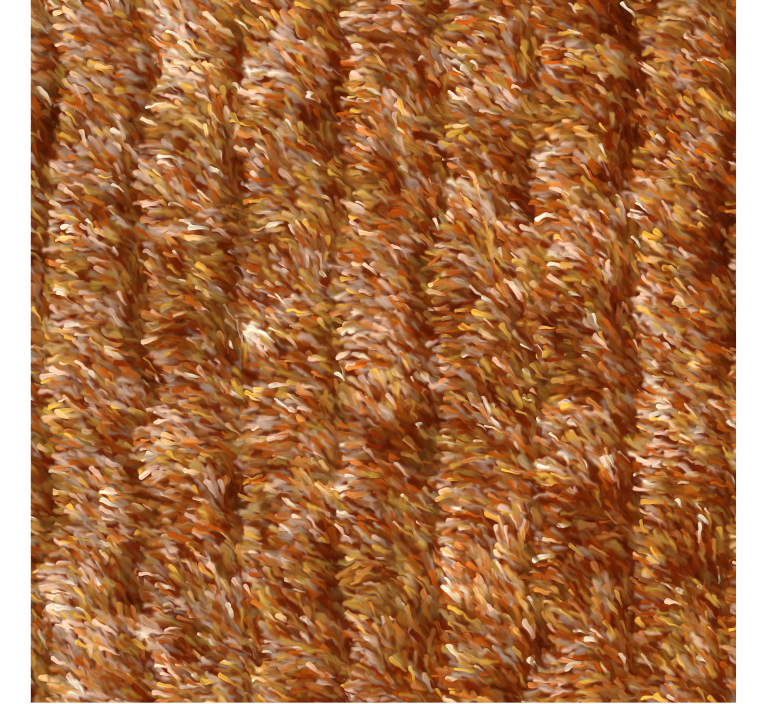
This texture is drawn by a WebGL 2 fragment shader. Its source:

```glsl
#version 300 es
precision highp float;
// Shaggy chenille pile: upright cords of short glossy fibres in rust, gold and beige on a white page.

uniform vec2 u_resolution;
out vec4 fragColor;

// Lengths are in units of the canvas height.
const float CELL = 0.021;           // one fibre per cell and layer
const int LAYERS = 9;
const float CORD_PITCH = 0.139;
const float CORD_START = 0.072;
const float CORD_WOBBLE = 0.32;     // in cords
const vec2 HALF_LENGTH = vec2(0.007, 0.0170);
const vec2 HALF_WIDTH = vec2(0.0018, 0.0050);
const float SOFT_EDGE = 0.0036;     // dull fibres
const float CRISP_EDGE = 0.0010;    // bright fibres
const float FRAY = 0.0034;
const float ANGLE_LEFT = -0.20;     // fibre lean across a cord
const float ANGLE_RIGHT = -1.00;
const float ANGLE_SPREAD = 0.95;
const vec2 PAGE_SIDES = vec2(0.040, 0.9585);
const float PAGE_BOTTOM = 0.002;

const vec3 PAGE = vec3(0.995);
const vec3 BACKING = vec3(0.43, 0.14, 0.04);
const vec3 DEEP = vec3(0.44, 0.12, 0.01);
const vec3 RUST = vec3(0.61, 0.26, 0.04);
const vec3 TAN = vec3(0.67, 0.40, 0.19);
const vec3 GOLD = vec3(0.77, 0.58, 0.21);
const vec3 BEIGE = vec3(0.75, 0.61, 0.52);
const vec3 GLINT = vec3(1.0, 0.96, 0.86);

vec4 hash4(vec3 p) {
  vec4 q = fract(p.xyzx * vec4(0.1031, 0.1030, 0.0973, 0.1099));
  q += dot(q, q.wzxy + 33.33);
  return fract((q.xxyz + q.yzzw) * q.zywx);
}

float noise(vec2 p) {
  vec2 i = floor(p);
  vec2 f = p - i;
  f = f * f * (3.0 - 2.0 * f);
  float a = hash4(vec3(i, 71.0)).x;
  float b = hash4(vec3(i + vec2(1.0, 0.0), 71.0)).x;
  float c = hash4(vec3(i + vec2(0.0, 1.0), 71.0)).x;
  float d = hash4(vec3(i + 1.0, 71.0)).x;
  return mix(mix(a, b, f.x), mix(c, d, f.x), f.y);
}

// Position across a cord: 0 at its left edge, 1 at its right edge.
float cordPosition(vec2 p) {
  float wobble = noise(vec2(p.x * 5.0 + 20.0, p.y * 11.0 + 20.0)) - 0.5;
  return fract((p.x - CORD_START) / CORD_PITCH + CORD_WOBBLE * wobble);
}

vec3 dye(float pick) {
  vec3 c = mix(DEEP, RUST, smoothstep(0.14, 0.24, pick));
  c = mix(c, TAN, smoothstep(0.38, 0.48, pick));
  c = mix(c, GOLD, smoothstep(0.63, 0.68, pick));
  return mix(c, BEIGE, smoothstep(0.73, 0.78, pick));
}

vec3 fibreColour(vec2 root, float across, float height, vec4 rnd) {
  float patches = 0.6 * noise(root * 11.0 + 40.0) + 0.4 * noise(root * 27.0 + 60.0) - 0.5;
  float tuft = noise(root * 42.0 + 25.0) - 0.5;
  float daylight = 0.20 * (0.6 - root.x);
  float depth = 0.45 + 0.9 * noise(root * 6.0 + 90.0);
  float gap = depth * smoothstep(0.58, 0.96, across);
  float lit = 1.0 - smoothstep(0.05, 0.42, across);
  float bias = 0.05 + 0.10 * lit - 0.27 * gap + 0.50 * patches + 0.34 * tuft + daylight;
  vec3 c = dye(clamp(0.5 + 0.85 * (rnd.x - 0.5) + bias, 0.0, 1.0));
  // Neighbouring fibres share a golden tint.
  float golden = smoothstep(0.58, 0.80, noise(root * 32.0 + 15.0));
  c = mix(c, GOLD * (0.75 + 0.4 * rnd.x), 0.40 * golden);
  c *= mix(0.80, 1.26, rnd.y) * mix(0.80, 1.04, height);
  c *= 1.0 + 0.08 * lit - 0.20 * gap + 0.36 * patches + 0.14 * tuft;
  // Sunlit tips gather along the left edges.
  float glintChance = 0.012 + 0.42 * lit * smoothstep(0.06, 0.30, patches);
  return mix(c, GLINT, step(1.0 - glintChance, rnd.z) * 0.9);
}

// Lays one fibre over the colour beneath it.
vec3 layFibre(vec3 under, vec2 p, vec2 cell, float layer) {
  vec4 place = hash4(vec3(cell + 50.0, layer + 3.0));
  vec2 root = (cell + place.xy) * CELL;
  vec2 d = p - root;
  if (dot(d, d) > CELL * CELL) return under;

  vec4 look = hash4(vec3(cell + 90.0, layer + 31.0));
  float across = cordPosition(root);
  float swirl = noise(root * 16.0 + 7.0) - 0.5;
  float angle = mix(ANGLE_LEFT, ANGLE_RIGHT, across)
              + ANGLE_SPREAD * (place.z - 0.5 + 1.2 * swirl);
  vec2 dir = vec2(cos(angle), sin(angle));
  vec2 q = vec2(dot(d, dir), dot(d, vec2(-dir.y, dir.x)));

  float halfLength = mix(HALF_LENGTH.x, HALF_LENGTH.y, place.w);
  float halfWidth = mix(HALF_WIDTH.x, HALF_WIDTH.y, look.w);
  float along = clamp(q.x / halfLength, -1.0, 1.0);
  q.y += 0.0025 * (look.z - 0.5) * along * along;
  float width = halfWidth * mix(1.0, 0.5, 0.5 + 0.5 * along);
  float dist = length(vec2(max(abs(q.x) - halfLength + width, 0.0), q.y)) - width;
  float crisp = max(smoothstep(0.45, 0.95, look.y), step(0.97, look.z));
  float soft = mix(SOFT_EDGE, CRISP_EDGE, crisp);
  float cover = 1.0 - smoothstep(-soft, soft, dist);
  if (cover <= 0.0) return under;

  float height = layer / float(LAYERS - 1);
  vec3 c = fibreColour(root, across, height, look);
  // Fine strands run along each translucent fibre and fade towards its root.
  float strands = noise(vec2(q.x * 55.0, q.y * 400.0) + place.xy * 40.0 + 30.0);
  c *= 1.0 + 0.26 * (strands - 0.5) - 0.05 * along;
  float fade = 1.0 - 0.50 * smoothstep(0.0, 1.0, along);
  return mix(under, c, cover * fade * mix(0.75, 0.96, place.z));
}

void main() {
  vec2 p = gl_FragCoord.xy / u_resolution.y;
  vec2 fray = vec2(noise(p * 120.0 + 11.0), noise(p * 120.0 + 211.0)) - 0.5;
  vec2 s = p + FRAY * fray;
  vec3 colour = BACKING;
  vec2 home = floor(s / CELL);
  for (int k = 0; k < LAYERS; k++)
    for (int j = -1; j <= 1; j++)
      for (int i = -1; i <= 1; i++)
        colour = layFibre(colour, s, home + vec2(i, j), float(k));

  // White page around the pile
  vec2 uv = gl_FragCoord.xy / u_resolution;
  vec2 px = 0.5 / u_resolution;
  float inside = smoothstep(PAGE_SIDES.x - px.x, PAGE_SIDES.x + px.x, uv.x)
               * (1.0 - smoothstep(PAGE_SIDES.y - px.x, PAGE_SIDES.y + px.x, uv.x))
               * smoothstep(PAGE_BOTTOM - px.y, PAGE_BOTTOM + px.y, uv.y);
  fragColor = vec4(mix(PAGE, clamp(colour, 0.0, 1.0), inside), 1.0);
}
```
